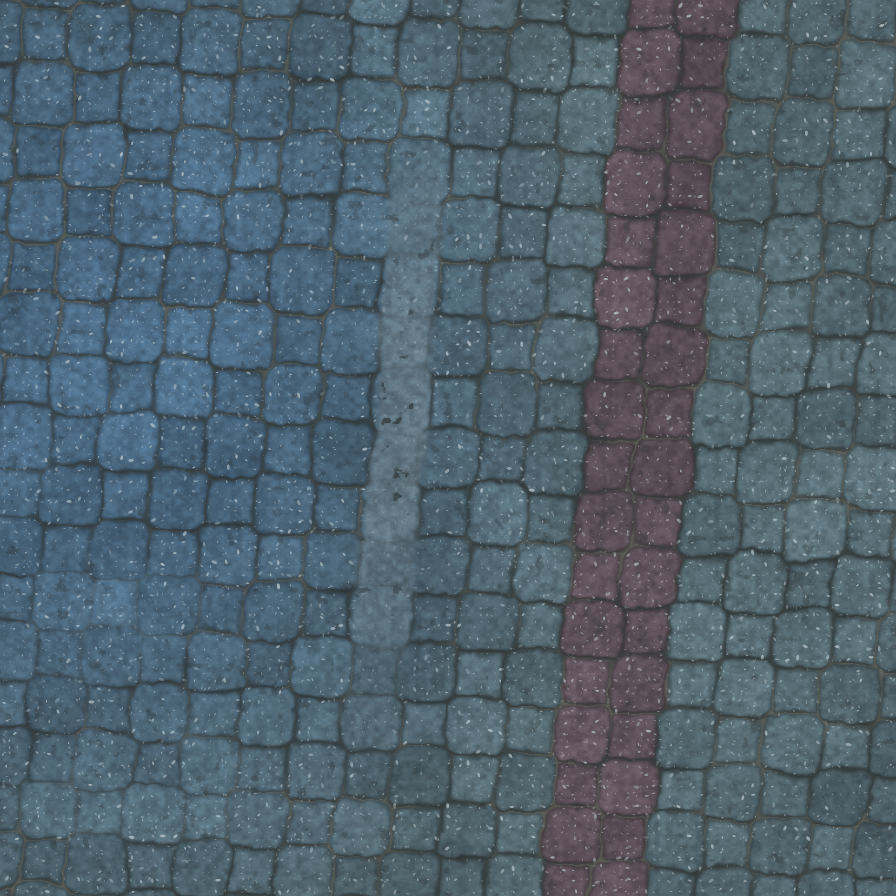
Give the GLSL for this texture, as a Shadertoy shader.

```glsl
#define PITCH 0.0612
#define ROW 0.0674
#define BIG 0.57
#define JOINT 0.026
#define BAND_START 2.0
#define SPECK_DENSITY 0.5
#define BLUE vec3(0.29, 0.41, 0.51)
#define TEAL vec3(0.335, 0.415, 0.445)
#define PLUM vec3(0.365, 0.315, 0.345)
#define SHADOW vec3(0.17, 0.19, 0.19)
#define SAND vec3(0.39, 0.39, 0.35)
#define WORN vec3(0.45, 0.52, 0.55)

float hash(vec2 p) {
    return fract(sin(dot(p, vec2(127.1, 311.7))) * 43758.5453);
}

float noise(vec2 p) {
    vec2 i = floor(p), f = fract(p);
    f = f * f * (3.0 - 2.0 * f);
    return mix(mix(hash(i), hash(i + vec2(1, 0)), f.x),
               mix(hash(i + vec2(0, 1)), hash(i + vec2(1, 1)), f.x), f.y);
}

float fbm(vec2 p) {
    float sum = 0.0, amp = 0.5;
    for (int i = 0; i < 4; i++) {
        sum += amp * noise(p);
        p = p * 2.03 + 17.3;
        amp *= 0.5;
    }
    return sum / 0.9375;
}

float smoothMax(float a, float b, float k) {
    float h = max(k - abs(a - b), 0.0) / k;
    return max(a, b) + h * h * k * 0.25;
}

// Canvas position (y down) to paving columns and rows, with slight perspective
vec2 pavingCoords(vec2 p) {
    vec2 r = p - vec2(0.6016, 0.065);
    float t = r.y - 0.05 * r.x;
    return vec2((r.x + 0.093 * r.y) / (PITCH - 0.003 * r.y),
                t / ROW * (1.0 + 0.102 * t));
}

// Signed distance to the tile edge; also gives tile id and local position
float tile(vec2 q, out vec2 id, out vec2 local) {
    id = floor(q + 0.5);
    local = q - id;
    vec2 a = abs(local);
    bool isSmall = mod(id.x + id.y, 2.0) > 0.5;
    if (isSmall && max(a.x, a.y) > 1.0 - BIG) {
        vec2 toBig = a.x > a.y ? vec2(sign(local.x), 0.0) : vec2(0.0, sign(local.y));
        id += toBig;
        local -= toBig;
        a = abs(local);
        isSmall = false;
    }
    if (isSmall) return smoothMax(a.x, a.y, 0.07) - (1.0 - BIG);
    float box = max(a.x, a.y) - BIG;
    return smoothMax(box, (a.x + a.y - 1.0) * 0.7071, 0.10);
}

// Short pale flecks, one candidate per grid cell
float flecks(vec2 p, float freq, float density, float pixel) {
    vec2 g = p * freq, id = floor(g);
    vec2 centre = 0.3 + 0.4 * vec2(hash(id + 3.1), hash(id + 7.7));
    float angle = 6.2832 * hash(id + 11.3);
    vec2 d = fract(g) - centre;
    d = mat2(cos(angle), sin(angle), -sin(angle), cos(angle)) * d;
    float size = mix(0.06, 0.22, pow(hash(id + 5.9), 2.0));
    float soft = pixel * freq * 0.7;
    float mask = 1.0 - smoothstep(size - soft, size + soft, length(d * vec2(0.8, 1.5)));
    return mask * step(hash(id), density) * mix(0.4, 1.0, hash(id + 9.2));
}

void mainImage(out vec4 fragColor, in vec2 fragCoord) {
    float pixel = 1.0 / iResolution.y;
    vec2 p = fragCoord * pixel;
    p.y = 1.0 - p.y;
    float aa = pixel / PITCH;

    // Uneven paving grid
    vec2 q = pavingCoords(p);
    q += 0.13 * (vec2(noise(q * 1.1), noise(q * 1.1 + 40.0)) - 0.5);
    q += 0.07 * (vec2(noise(q * 6.0), noise(q * 6.0 + 70.0)) - 0.5);
    vec2 id, local;
    float d = tile(q, id, local);
    float patches = fbm(p * 9.0);
    float grain = fbm(p * 150.0) - 0.5;

    // Worn strip and faded lower left corner
    float strip = smoothstep(0.62, 0.38, abs(q.x + 2.0 + 0.3 * (patches - 0.5)));
    strip *= smoothstep(0.14, 0.22, p.y) * smoothstep(0.92, 0.68, p.y);
    float corner = smoothstep(0.28, 0.08, length((p - vec2(0.13, 0.73)) * vec2(1.0, 0.65)));
    float fade = max(strip * 0.88, corner * 0.75 * smoothstep(0.3, 0.6, patches));

    // Tile colour
    float blueness = smoothstep(0.62, 0.1, length((p - vec2(0.12, 0.38)) * vec2(1.0, 0.8)));
    vec3 color = mix(TEAL, BLUE, blueness);
    float inBand = step(BAND_START - 0.5, id.x) * step(id.x, BAND_START + 1.5);
    color = mix(color, PLUM, inBand);
    color *= 0.93 + 0.14 * hash(id + 50.0);
    color *= 0.86 + 0.28 * patches;
    float bright = smoothstep(0.3, 0.0, abs(p.y - 0.49));
    color = mix(color, WORN, strip * (0.2 + 0.55 * bright) * (0.5 + patches));
    color *= 1.0 + 0.42 * grain;

    // Rounded edges, darkest along the lower side, with sandy joints
    float lower = smoothstep(0.1, 0.4, local.y - 0.5 * abs(local.x));
    float width = JOINT * (0.7 + 0.8 * noise(q * 3.0 + 9.0));
    float bevel = smoothstep(-0.12, -0.01, d);
    float shade = smoothstep(-width * 2.0 - aa, -width * 0.5 + aa, d);
    float joint = smoothstep(-width - aa * 0.7, -width * 0.2 + aa * 0.7, d);
    float sandy = smoothstep(0.35, 0.65, fbm(q * 0.8 + 23.0));
    color *= 1.0 - 0.16 * bevel * (1.0 - fade);
    color = mix(color, SHADOW, shade * (0.35 + 0.5 * lower) * (1.0 - fade));
    vec3 jointColor = mix(SHADOW * 1.25, SAND, sandy * (1.0 - 0.5 * lower));
    color = mix(color, jointColor, joint * 0.75 * (1.0 - fade));

    // Dark pits, then mineral flecks
    float pits = smoothstep(0.69, 0.78, fbm(p * 70.0 + 5.0));
    color = mix(color, SHADOW, pits * (0.3 + 0.4 * strip * bright));
    float density = SPECK_DENSITY * (0.35 + 1.1 * patches);
    float speck = flecks(p, 85.0, density, pixel);
    speck = max(speck, 0.75 * flecks(p + 0.37, 135.0, density, pixel));
    color = mix(color, vec3(0.74, 0.79, 0.81), speck * 0.75 * (1.0 - 0.6 * joint) * (1.0 - 0.5 * strip));

    fragColor = vec4(clamp(color, 0.0, 1.0), 1.0);
}
```
